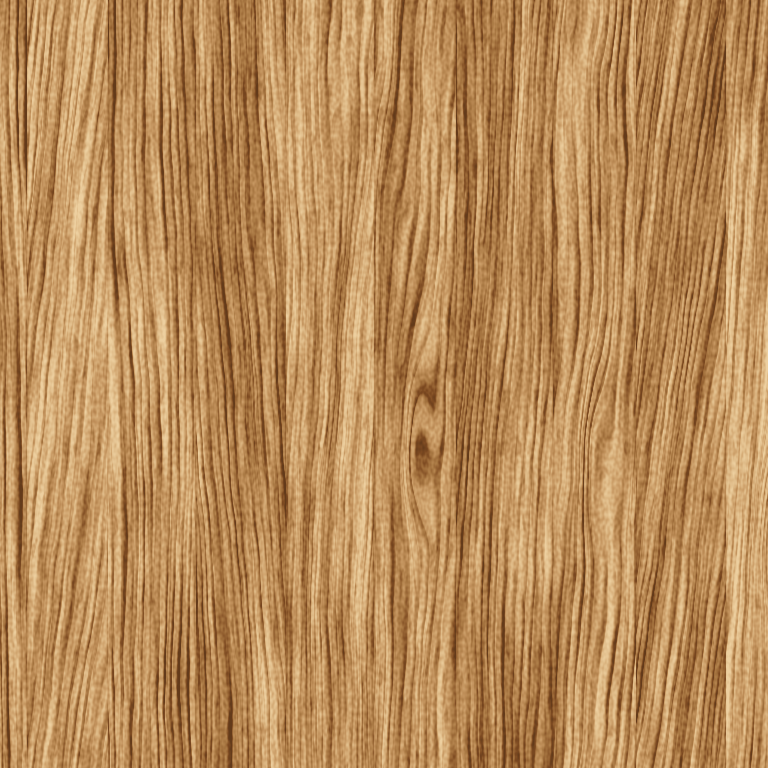
A WebGL 2 fragment shader for this texture:

```glsl
#version 300 es
precision highp float;

// Upright wooden planks with flowing growth rings, swirls, fibres and pores.
// Each plank bends its own grain coordinate with stretched gradient noise;
// rings, bands and fibres drawn along it add up to a tone on a brown ramp.

#define PLANKS 8.7          // planks across the canvas
#define RING_COUNT 80.0     // mean growth rings across the canvas
#define RING_DEPTH 3.2      // darkness of the rings, in ramp steps
#define BAND_DEPTH 2.9      // contrast of the irregular bands
#define HAIRLINE_DEPTH 0.9  // darkness of the thin lines between rings
#define FIBRE_DEPTH 1.8     // contrast of the fine fibres
#define PORE_DEPTH 1.0      // darkness of the short pores
#define BEND 0.036          // sideways drift of the grain
#define LEAN 0.26           // largest slope of the grain
#define SWIRL 0.026         // strength of the closed figures
#define BASE_TONE 3.8       // brightness before the dark details

uniform vec2 u_resolution;
out vec4 fragColor;

float hash(vec2 p) {
    vec3 q = fract(p.xyx * 0.1031);
    q += dot(q, q.yzx + 33.33);
    return fract((q.x + q.y) * q.z);
}

float cornerSlope(vec2 cell, vec2 offset) {
    float angle = 6.2832 * hash(cell);
    return dot(vec2(cos(angle), sin(angle)), offset);
}

// Gradient noise, roughly -0.7 to 0.7
float noise(vec2 p) {
    vec2 i = floor(p), f = p - i;
    vec2 w = f * f * f * (f * (f * 6.0 - 15.0) + 10.0);
    vec2 e = vec2(1.0, 0.0);
    float low = mix(cornerSlope(i, f), cornerSlope(i + e, f - e), w.x);
    float high = mix(cornerSlope(i + e.yx, f - e.yx), cornerSlope(i + 1.0, f - 1.0), w.x);
    return mix(low, high, w.y);
}

// Left edge of a plank, in plank widths
float plankEdge(float id) {
    return id + 0.3 * (hash(vec2(id, 7.0)) - 0.5);
}

// Sideways position within the bent grain
float grainCoord(vec2 p, float id, float centre) {
    vec2 seed = vec2(id * 17.0, id * 5.0);
    float strength = mix(0.2, 1.2, hash(vec2(id, 3.0)));
    float u = p.x + LEAN * (hash(vec2(id, 11.0)) - 0.5) * (p.y - 0.5);
    u += BEND * strength * noise(p * vec2(7.0, 2.1) + seed);
    u += 0.007 * strength * noise(p * vec2(18.0, 6.0) + seed);
    u += 0.0022 * noise(p * vec2(45.0, 17.0) + seed);
    // One tall swirl on some of the planks
    float height = hash(vec2(id, 23.0));
    vec2 d = (p - vec2(centre, height)) / vec2(0.021, 0.11);
    float present = step(0.6, hash(vec2(id, 31.0)));
    return u + SWIRL * present * exp(-dot(d, d));
}

// Slow darkening towards a sharp late-wood edge
float ringProfile(float phase) {
    float w = fract(phase);
    return smoothstep(0.43, 0.83, w) * (1.0 - smoothstep(0.87, 1.0, w));
}

vec3 woodRamp(float tone) {
    vec3 shades[6] = vec3[6](
        vec3(0.49, 0.29, 0.13), vec3(0.59, 0.39, 0.20), vec3(0.67, 0.48, 0.27),
        vec3(0.75, 0.56, 0.35), vec3(0.82, 0.65, 0.44), vec3(0.88, 0.74, 0.54));
    float t = clamp(tone, 0.0, 5.0);
    int k = min(int(t), 4);
    vec3 colour = mix(shades[k], shades[k + 1], t - float(k));
    colour *= 1.0 + 0.14 * clamp(tone, -1.5, 0.0);
    return colour + vec3(0.04, 0.06, 0.07) * clamp(tone - 5.0, 0.0, 1.2);
}

void main() {
    vec2 p = gl_FragCoord.xy / u_resolution.y;

    // Find the plank and its uneven edges
    float s = p.x * PLANKS + 0.8;
    float id = floor(s);
    if (s < plankEdge(id)) id -= 1.0;
    else if (s >= plankEdge(id + 1.0)) id += 1.0;
    float left = plankEdge(id), right = plankEdge(id + 1.0);
    float seamDistance = min(s - left, right - s) / PLANKS;
    float centre = (0.5 * (left + right) - 0.8) / PLANKS;

    float u = grainCoord(p, id, centre);
    vec2 g = vec2(u, p.y + id * 9.0);

    // Growth rings with uneven spacing and strength
    float count = RING_COUNT * mix(0.8, 1.25, hash(vec2(id, 41.0)));
    float phase = u * count + 1.2 * noise(g * vec2(26.0, 1.3));
    float strength = mix(0.5, 1.1, hash(vec2(id, 47.0)));
    strength *= clamp(0.85 + 1.5 * noise(g * vec2(42.0, 4.0)), 0.15, 1.4);
    float rings = ringProfile(phase) * strength;
    float hairlines = 1.0 - smoothstep(0.02, 0.14, abs(noise(g * vec2(95.0, 3.0) + 30.0)));

    // Broad shading, bands, fibres and pores
    float plankTone = fract(id * 0.618 + 0.35) - 0.5;
    float shade = noise(g * vec2(11.0, 1.7));
    float bands = noise(g * vec2(58.0, 2.2) + 50.0);
    float fibres = noise(g * vec2(200.0, 13.0)) + 0.85 * noise(p * vec2(250.0, 150.0));
    float pores = smoothstep(0.16, 0.42, noise(g * vec2(165.0, 30.0) + 90.0));
    float seam = 1.0 - smoothstep(0.0005, 0.0028, seamDistance);

    float tone = BASE_TONE + 1.7 * plankTone + 1.7 * shade + BAND_DEPTH * bands;
    tone += FIBRE_DEPTH * fibres - HAIRLINE_DEPTH * hairlines;
    tone -= RING_DEPTH * rings + PORE_DEPTH * pores + 0.9 * seam;
    fragColor = vec4(woodRamp(tone), 1.0);
}
```
